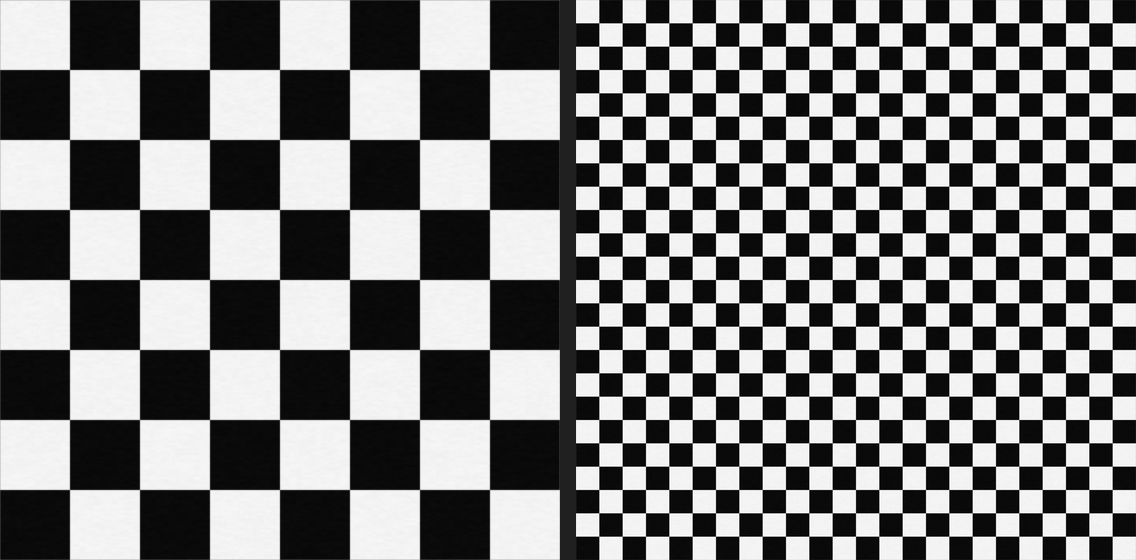
Left: one tile. Right: repeated 3 by 3.
A WebGL 2 fragment shader for this pattern:

```glsl
#version 300 es
precision highp float;
// Checkerboard of eight by eight squares in near-black and off-white.
// Softened square waves make the squares; wrapping value noise, stretched
// sideways, lays a faint fibrous grain over both colours.

uniform vec2 u_resolution;
out vec4 fragColor;

const float SQUARES = 8.0;              // squares per side, even so that it tiles
const float EDGE_SOFTNESS = 0.0134;     // half width of an edge, in squares
const vec3 BLACK = vec3(0.038);
const vec3 WHITE = vec3(0.953);
const vec2 FIBRE_GRID = vec2(88.0, 232.0);  // noise cells across the canvas
const vec2 FLECK_GRID = vec2(256.0, 384.0);
const vec2 CLOUD_GRID = vec2(24.0, 48.0);
const float GRAIN_ON_BLACK = 0.026;
const float GRAIN_ON_WHITE = 0.036;

float hash(vec2 cell, float seed) {
    uvec2 q = uvec2(cell);
    uint h = q.x * 1597u + q.y * 51749u + uint(seed) * 7919u;
    h = (h ^ (h >> 15)) * 73939u;
    h = (h ^ (h >> 13)) * 83449u;
    h ^= h >> 16;
    return float(h & 65535u) / 65535.0;
}

// Value noise from 0 to 1 whose lattice wraps at the canvas edges.
float wrappedNoise(vec2 uv, vec2 grid, float seed) {
    vec2 p = uv * grid;
    vec2 low = mod(floor(p), grid);
    vec2 high = mod(low + 1.0, grid);
    vec2 f = fract(p);
    f = f * f * (3.0 - 2.0 * f);
    float bottom = mix(hash(low, seed), hash(vec2(high.x, low.y), seed), f.x);
    float top = mix(hash(vec2(low.x, high.y), seed), hash(high, seed), f.x);
    return mix(bottom, top, f.y);
}

// Sideways fibres, fine flecks and broad clouds, centred on zero.
float grain(vec2 uv) {
    float fibres = wrappedNoise(uv, FIBRE_GRID, 1.0);
    float flecks = wrappedNoise(uv, FLECK_GRID, 2.0);
    float clouds = wrappedNoise(uv, CLOUD_GRID, 3.0);
    return 0.5 * fibres + 0.35 * flecks + 0.15 * clouds - 0.5;
}

// Coverage of the white squares; the lower left square is black.
float whiteSquares(vec2 uv) {
    vec2 wave = abs(mod(uv * SQUARES + 0.5, 2.0) - 1.0) - 0.5;
    vec2 pixel = SQUARES / u_resolution;
    vec2 soft = max(vec2(EDGE_SOFTNESS), 0.75 * pixel);
    vec2 side = 2.0 * smoothstep(-soft, soft, wave) - 1.0;
    return 0.5 - 0.5 * side.x * side.y;
}

void main() {
    vec2 uv = gl_FragCoord.xy / u_resolution;
    float white = whiteSquares(uv);
    vec3 color = mix(BLACK, WHITE, white);
    color += grain(uv) * mix(GRAIN_ON_BLACK, GRAIN_ON_WHITE, white);
    fragColor = vec4(clamp(color, 0.0, 1.0), 1.0);
}
```
